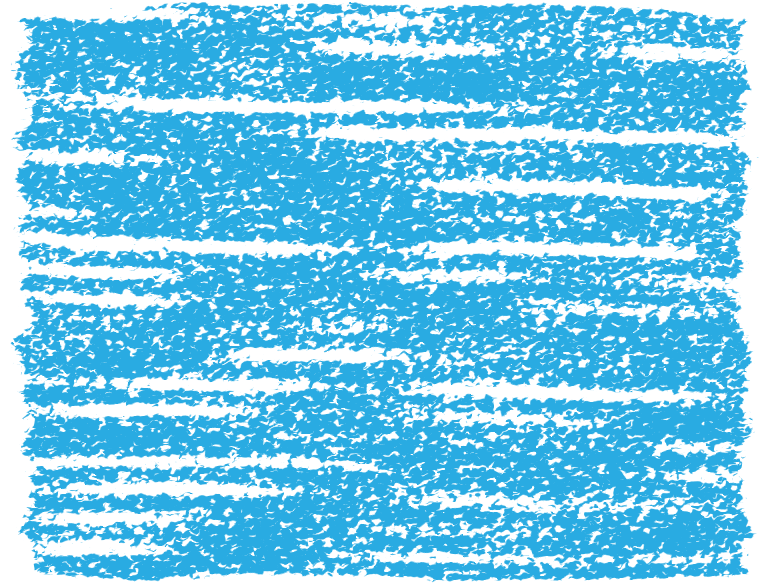
A Shadertoy shader for this texture:

```glsl
// Draws a sheet filled with blue wax crayon: streaky strokes, paper flecks and frayed ends.

const vec3 PAPER = vec3(1.0);
const vec3 CRAYON = vec3(0.16, 0.67, 0.885);
const float STROKE_ROWS = 21.0;

float hash(vec2 cell) {
    vec3 h = fract(vec3(cell.xyx) * vec3(0.1031, 0.1030, 0.0973));
    h += dot(h, h.yzx + 33.33);
    return fract((h.x + h.y) * h.z);
}

vec2 gradientAt(vec2 cell) {
    float angle = 6.2832 * hash(cell + 211.0);
    return vec2(cos(angle), sin(angle));
}

float gradientNoise(vec2 p) {
    vec2 i = floor(p);
    vec2 f = p - i;
    vec2 u = f * f * f * (f * (f * 6.0 - 15.0) + 10.0);
    vec2 e = vec2(1.0, 0.0);
    float low = mix(dot(gradientAt(i), f),
                    dot(gradientAt(i + e.xy), f - e.xy), u.x);
    float high = mix(dot(gradientAt(i + e.yx), f - e.yx),
                     dot(gradientAt(i + e.xx), f - e.xx), u.x);
    return mix(low, high, u.y);
}

// Jagged paper tooth; fineness raises the share of the small octave.
float paperGrain(vec2 p, vec2 scale, float fineness) {
    vec2 warp = vec2(gradientNoise(p * 85.0), gradientNoise(p * 85.0 + 37.0));
    vec2 q = (p + 0.006 * warp) * scale;
    q.x -= 0.25 * q.y;
    return gradientNoise(q) + fineness * gradientNoise(q * 2.1 + 19.0);
}

// Bare streaks between neighbouring strokes: 0 covered, 1 bare.
float strokeGap(vec2 p, float rows) {
    float bend = 0.02 * p.x + 0.022 * gradientNoise(p * vec2(1.3, 5.0))
               + 0.004 * gradientNoise(p * vec2(9.0, 14.0));
    float y = (p.y + bend) * rows;
    float row = floor(y);
    float d = abs(y - row - 0.5);
    float along = gradientNoise(vec2(p.x * 2.1 + row * 3.7, row * 2.0 + 0.5));
    float strength = smoothstep(-0.14, 0.28, along);
    float core = smoothstep(0.32, 0.02, d);
    float halo = smoothstep(0.5, 0.1, d);
    return strength * (0.82 * core + 0.18 * halo);
}

// Distance inside the left and right stroke ends, which differ per stroke.
float insideSides(vec2 p, float width) {
    float left = 0.036 + 0.035 * gradientNoise(vec2(3.5, p.y * 17.0))
               + 0.012 * gradientNoise(vec2(8.5, p.y * 60.0));
    float right = 0.036 + 0.026 * gradientNoise(vec2(14.5, p.y * 17.0))
                + 0.012 * gradientNoise(vec2(21.5, p.y * 60.0));
    return min(p.x - left, width - right - p.x);
}

// Distance inside the top and bottom, which curve away at the corners.
float insideEnds(vec2 p, float width) {
    float corner = smoothstep(0.28, 0.5, abs(p.x / width - 0.5));
    float wave = 0.008 * gradientNoise(vec2(p.x * 9.0, 31.5));
    float top = 0.006 + 0.024 * corner + wave;
    float bottom = 0.011 + 0.012 * corner - wave;
    return min(p.y - bottom, 1.0 - top - p.y);
}

// Signed amount of wax: positive where the crayon marks the paper.
float waxAmount(vec2 p, float width) {
    float sides = insideSides(p, width);
    float ends = insideEnds(p, width);
    float turning = 1.0 - smoothstep(0.0, 0.12, sides);
    float pressure = 0.29 + 0.28 * gradientNoise(p * vec2(3.0, 11.0))
                   + 0.26 * gradientNoise(p * vec2(8.0, 38.0));
    float grain = paperGrain(p, vec2(58.0, 95.0), mix(0.55, 0.85, turning));
    float gap = strokeGap(p, STROKE_ROWS) * mix(1.15, 0.65, turning);
    float fray = 1.0 - smoothstep(-0.018, 0.016, sides);
    float trim = 1.0 - smoothstep(-0.007, 0.007, ends);
    return pressure + grain - gap - 1.6 * (fray + trim);
}

void mainImage(out vec4 fragColor, in vec2 fragCoord) {
    vec2 p = fragCoord / iResolution.y;
    float width = iResolution.x / iResolution.y;
    float wax = waxAmount(p, width);

    // Edge smoothing about one pixel wide
    float soft = 0.75 * fwidth(wax) + 0.001;
    float coverage = smoothstep(-soft, soft, wax);
    fragColor = vec4(mix(PAPER, CRAYON, coverage), 1.0);
}
```
